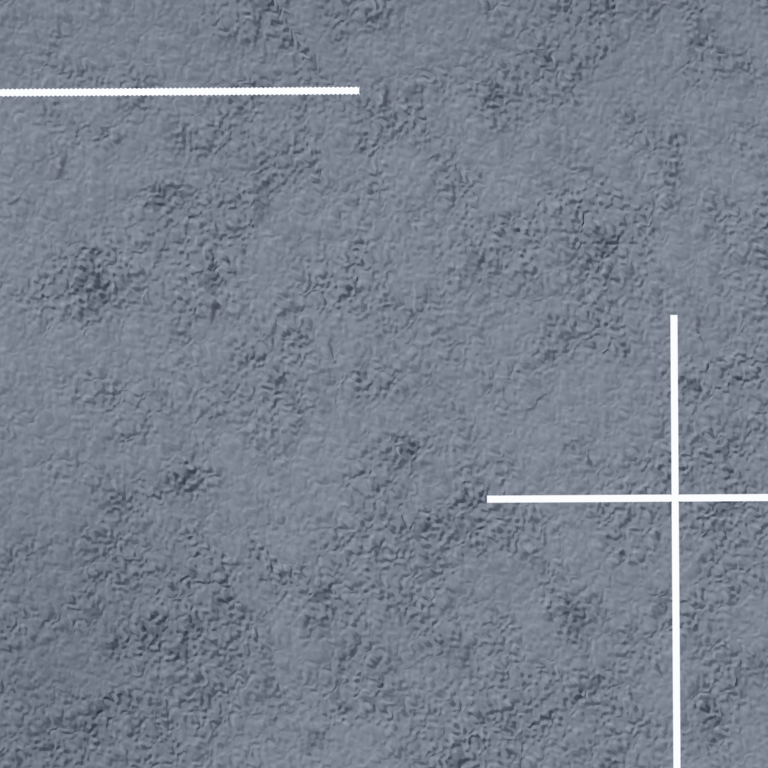
Give the GLSL for this texture, as a WebGL 1 fragment shader.

```glsl
precision highp float;
uniform vec2 u_resolution;

// Colours
const vec3 SLATE = vec3(0.486, 0.514, 0.567);
const vec3 CRACK = vec3(0.270, 0.290, 0.340);
const vec3 PAINT = vec3(0.985, 0.988, 0.995);

// Cells across the canvas for each layer
const float CLOUD_SCALE = 5.0;
const float MOTTLE_SCALE = 19.0;
const float SPECK_SCALE = 80.0;
const float GRAIN_SCALE = 205.0;
const float FLECK_SCALE = 46.0;
const float SCRATCH_SCALE = 9.0;

// Strength of each layer
const float CLOUD_DEPTH = 0.014;
const float MOTTLE_DEPTH = 0.014;
const float SPECK_DEPTH = 0.024;
const float GRAIN_DEPTH = 0.064;
const float PIT_DEPTH = 0.065;
const float FLECK_DEPTH = 0.070;
const float EDGE_DEPTH = 0.050;
const float SCRATCH_CHANCE = 0.40;
const float SCRATCH_OPACITY = 0.60;

// Offset, in grain cells, that lights the grain from one side
const vec2 RELIEF = vec2(0.55, -0.75);

// Painted lines
const float LINE_HALF_WIDTH = 0.0048;
const float RIPPLE_HEIGHT = 0.0005;
const float RIPPLE_COUNT = 170.0;

vec3 hash3(vec2 cell) {
  vec3 h = fract(cell.xyx * vec3(0.1031, 0.1030, 0.0973));
  h += dot(h, h.yxz + 33.33);
  return fract((h.xxy + h.yzz) * h.zyx);
}

// Smooth cellular noise in -1..1: each jittered cell point spreads its own value
float cellNoise(vec2 p) {
  vec2 cell = floor(p);
  float total = 0.0;
  float weight = 0.0;
  for (int j = -1; j <= 1; j++) {
    for (int i = -1; i <= 1; i++) {
      vec2 id = cell + vec2(float(i), float(j));
      vec3 h = hash3(id + 71.0);
      vec2 away = id + mix(vec2(0.15), vec2(0.85), h.xy) - p;
      float w = exp(-4.0 * dot(away, away));
      total += w * (h.z * 2.0 - 1.0);
      weight += w;
    }
  }
  return total / weight;
}

// Sparse, short, slanted hairline marks
float scratches(vec2 p) {
  vec2 cell = floor(p);
  float mark = 0.0;
  for (int j = -1; j <= 1; j++) {
    for (int i = -1; i <= 1; i++) {
      vec2 id = cell + vec2(float(i), float(j));
      vec3 h = hash3(id + 19.0);
      vec3 shape = hash3(id + 143.0);
      float angle = 0.6 + 2.0 * shape.x;
      vec2 dir = vec2(cos(angle), sin(angle));
      vec2 q = p - id - h.xy;
      float along = dot(q, dir) / mix(0.10, 0.30, shape.y);
      float across = dot(q, vec2(-dir.y, dir.x)) + 0.03 * along * along;
      float width = mix(0.012, 0.028, shape.z);
      float body = exp(-across * across / (width * width));
      float fade = 1.0 - smoothstep(0.3, 1.0, abs(along));
      mark = max(mark, body * fade * step(h.z, SCRATCH_CHANCE));
    }
  }
  return mark;
}

// Coverage of a square-ended stroke from a to b
float stroke(vec2 p, vec2 a, vec2 b, float ripple) {
  vec2 dir = normalize(b - a);
  vec2 q = p - 0.5 * (a + b);
  float along = dot(q, dir);
  float across = dot(q, vec2(-dir.y, dir.x));
  float halfWidth = LINE_HALF_WIDTH + ripple * sin(along * RIPPLE_COUNT * 6.2832);
  float d = max(abs(along) - 0.5 * length(b - a), abs(across) - halfWidth);
  float blur = 1.0 / min(u_resolution.x, u_resolution.y);
  return 1.0 - smoothstep(-blur, blur, d);
}

void main() {
  vec2 uv = gl_FragCoord.xy / u_resolution;

  // Stone layers, from broad clouds to fine side-lit grain
  float cloud = cellNoise(uv * CLOUD_SCALE + 3.7);
  float mottle = cellNoise(uv * MOTTLE_SCALE + cloud);
  float speck = cellNoise(uv * SPECK_SCALE + mottle);
  vec2 grainPoint = uv * GRAIN_SCALE + 0.6 * vec2(speck, -speck);
  float grain = cellNoise(grainPoint) - 0.7 * cellNoise(grainPoint + RELIEF);
  float rough = smoothstep(-0.5, 0.7, -0.5 * cloud - 0.9 * mottle);
  float shade = CLOUD_DEPTH * cloud + MOTTLE_DEPTH * mottle + SPECK_DEPTH * speck;
  shade += GRAIN_DEPTH * mix(0.75, 1.25, rough) * grain;

  // Fine pits crowd the rough patches, with a few larger flecks
  shade -= PIT_DEPTH * rough * smoothstep(0.1, 0.8, -grain - 0.5 * speck);
  float fleck = cellNoise(uv * vec2(1.0, 0.8) * FLECK_SCALE + speck * 0.5 + 11.0);
  shade -= FLECK_DEPTH * rough * smoothstep(0.4, 0.75, fleck - 0.2 * grain);

  // Darker top edge and lower left corner
  vec2 fromCorner = uv - vec2(0.0, 0.14);
  float corner = exp(-16.0 * dot(fromCorner, fromCorner));
  shade -= EDGE_DEPTH * (corner + 0.4 * smoothstep(0.7, 1.0, uv.y));
  vec3 color = SLATE + shade;

  // Broken hairline scratches
  vec2 warp = 0.04 * vec2(speck, mottle);
  float scratch = scratches(uv * SCRATCH_SCALE + warp) * smoothstep(-0.9, 0.2, -grain - speck);
  color = mix(color, CRACK, SCRATCH_OPACITY * scratch);

  // Slightly tilted painted lines
  float paint = stroke(uv, vec2(-0.05, 0.879), vec2(0.468, 0.882), RIPPLE_HEIGHT);
  paint = max(paint, stroke(uv, vec2(0.634, 0.350), vec2(1.05, 0.3525), 0.0));
  paint = max(paint, stroke(uv, vec2(0.8775, 0.590), vec2(0.8818, -0.05), 0.0));
  gl_FragColor = vec4(mix(color, PAINT, paint), 1.0);
}
```
